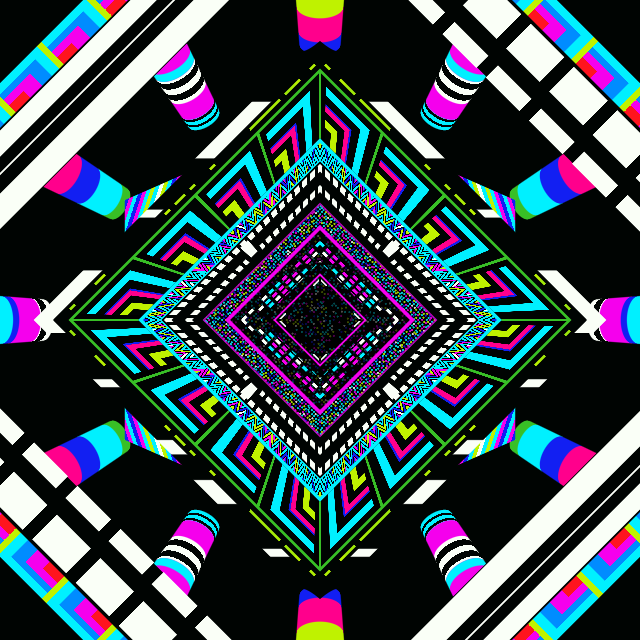
Reproduce this background procedurally as a Shadertoy shader.

```glsl
// Neon tunnel of nested diamonds with twelve banded pillars and striped corners.
const vec3 BLACK = vec3(0.0, 0.015, 0.008), WHITE = vec3(0.98, 1.0, 0.97);
const vec3 CYAN = vec3(0.0, 0.94, 1.0), MAGENTA = vec3(0.96, 0.0, 0.93);
const vec3 PINK = vec3(1.0, 0.0, 0.55), RED = vec3(1.0, 0.08, 0.12);
const vec3 LIME = vec3(0.75, 0.95, 0.0), GREEN = vec3(0.22, 0.75, 0.15);
const vec3 BLUE = vec3(0.07, 0.12, 0.95), AZURE = vec3(0.0, 0.55, 1.0);
// Diamond radii, in half canvases
const float CORE = 0.143, MESH_IN = 0.292, MESH_OUT = 0.365;
const float TRIM_IN = 0.495, TRIM_OUT = 0.568, RING_OUT = 0.786;
const float CELLS_PER_SIDE = 4.0, BLOCK_STEP = 0.27;
const float PILLAR_STEP = 0.5235988, PILLAR_SLOPE = 0.075;
float aa; // edge softness

float hash(vec2 p) { return fract(sin(dot(p, vec2(127.1, 311.7))) * 43758.5); }
float above(float x, float e) { return smoothstep(e - aa, e + aa, x); }
float band(float x, float a, float b) { return above(x, a) * (1.0 - above(x, b)); }
float dashes(float x, float gap) { return above(abs(fract(x) - 0.5), gap); }
void paint(inout vec3 col, vec3 ink, float mask) { col = mix(col, ink, mask); }
vec3 neon(float h) {
    return h < 0.4 ? CYAN : h < 0.6 ? MAGENTA : h < 0.78 ? LIME : h < 0.95 ? BLUE : WHITE;
}

// Cellular noise: distance to the nearest point, and its random id
vec2 cellular(vec2 g) {
    vec2 best = vec2(9.0, 0.0);
    for (int n = 0; n < 9; n++) {
        vec2 c = floor(g) + vec2(n % 3 - 1, n / 3 - 1);
        float dist = length(g - c - 0.25 - 0.5 * vec2(hash(c), hash(c + 37.0)));
        if (dist < best.x) best = vec2(dist, hash(c + 71.0));
    }
    return best;
}

// Radial pillars every thirty degrees, banded by rounded edges
void pillars(inout vec3 col, vec2 q) {
    float k = floor(atan(q.y, q.x) / PILLAR_STEP + 0.5);
    vec2 dir = vec2(cos(k * PILLAR_STEP), sin(k * PILLAR_STEP));
    float r = dot(q, dir), w = abs(q.x * dir.y - q.y * dir.x), halfWidth = PILLAR_SLOPE * r;
    float h = r + 0.5 * sqrt(max(0.0, halfWidth * halfWidth - w * w)) - 0.03;
    float start = 0.695;
    vec3 ink, stripes = mix(BLACK, WHITE, dashes(h / 0.042, 0.25));
    if (k < 0.5) {
        start = 0.835;
        ink = mix(stripes, MAGENTA, above(h, 0.875));
        paint(ink, BLUE, above(h, 0.945));
        paint(ink, CYAN, above(h, 0.965));
    } else if (k < 1.5) {
        ink = mix(GREEN, CYAN, above(h, 0.725));
        paint(ink, BLUE, above(h, 0.81));
        paint(ink, PINK, above(h, 0.88));
    } else if (k < 2.5) {
        ink = mix(BLACK, CYAN, dashes(h / 0.02, 0.2));
        paint(ink, MAGENTA, above(h, 0.735));
        paint(ink, stripes, band(h, 0.795, 0.88));
        paint(ink, CYAN, band(h, 0.88, 0.908));
    } else {
        start = 0.83 + 0.9 * max(0.0, 0.05 - w);
        ink = mix(BLUE, PINK, above(h, 0.87));
        paint(ink, LIME, above(h, 0.948));
    }
    paint(col, ink, band(w, -1.0, halfWidth) * above(h, start));
}

// Diagonal beams and bracket strips across the corners; t runs along them
void corners(inout vec3 col, float d, float t, float turn) {
    paint(col, BLACK, above(d, 1.28));
    float rail = band(d, 1.276, 1.352) * dashes(t / BLOCK_STEP + 0.5, 0.11);
    float blocks = band(d, 1.43, 1.585) * dashes(t / BLOCK_STEP + 0.6, 0.11);
    float beams = band(d, 1.284, 1.395) + band(d, 1.452, 1.46) + band(d, 1.51, 1.592);
    paint(col, WHITE, turn < 0.0 ? beams : rail + blocks);
    float u = fract(turn * t / 0.3), e = max(u, (d - 1.6) / 0.14);
    vec3 ink = mix(RED, MAGENTA, above(e, 0.3));
    paint(ink, AZURE, above(e, 0.55));
    paint(ink, CYAN, above(e, 0.75));
    paint(ink, LIME, above(u, 0.9));
    paint(col, ink, band(d, 1.6, 1.74));
}

void mainImage(out vec4 fragColor, in vec2 fragCoord) {
    vec2 p = (2.0 * fragCoord - iResolution.xy) / iResolution.y, q = abs(p);
    aa = 1.6 / iResolution.y;
    float d = q.x + q.y, t = q.x - q.y, s = t / max(d, 0.001);
    float turn = p.x * p.y < 0.0 ? -1.0 : 1.0; // makes s run clockwise
    vec3 col = BLACK;
    pillars(col, q);
    // White shards cut level, striped wings and a dashed fringe
    float y = q.y, shards = band(y, 0.185, 0.21) + band(y, 0.375, 0.42) + band(y, 0.5, 0.575) + band(y, 0.715, 0.74);
    if (p.y > -0.04) shards = band(y, -1.0, 0.155) + band(y, 0.32, 0.345) + band(y, 0.505, 0.682);
    paint(col, WHITE, shards * band(d, 0.835, 0.895));
    float wing = band(d, 0.885, 0.885 + 0.39 * (t + 0.02)) * band(q.x, 0.43, 0.61);
    paint(col, neon(fract(floor((t + 2.0 * d) / 0.035) * 0.37)), wing);
    float fringe = hash(vec2(floor(t * 32.0), 4.0));
    paint(col, mix(GREEN, LIME, fringe), step(0.7, fringe) * band(d, 0.808, 0.82));
    corners(col, d, t, turn);
    // Ring of nested corner brackets in perspective cells
    float u = fract((s * turn + 1.0) * 0.5 * CELLS_PER_SIDE);
    float e = max(u, (d - TRIM_OUT) / (RING_OUT - TRIM_OUT));
    vec3 ring = mix(BLACK, CYAN, band(e, 0.7, 0.83));
    paint(ring, BLUE, band(e, 0.54, 0.57));
    paint(ring, PINK, band(e, 0.46, 0.54));
    paint(ring, LIME, band(e, 0.22, 0.34));
    ring *= above(u, 0.1);
    paint(ring, GREEN, max(above(abs(u - 0.5), 0.48), above(d, RING_OUT - 0.012)));
    paint(col, ring, band(d, TRIM_OUT, RING_OUT));
    // Lattice trim with cyan borders
    float weave = (d + abs(fract(s * 10.0) - 0.5) * 0.09) / 0.022;
    vec3 trim = neon(hash(floor(vec2(weave, s * 20.0)))) * step(0.35, fract(weave));
    paint(trim, CYAN, 1.0 - band(d, 0.502, 0.553));
    paint(col, trim, band(d, TRIM_IN, TRIM_OUT));
    // White dashed rails joined at the middle of each side
    float rails = band(d, 0.464, 0.488) * dashes(s * 10.0, 0.18);
    rails += band(d, 0.4, 0.422) * dashes(s * 9.0, 0.18) * above(abs(s), 0.1);
    rails = max(rails, band(d, 0.41, 0.475) * band(s, -0.05, 0.05));
    paint(col, mix(BLACK, WHITE, rails), band(d, MESH_OUT, TRIM_IN));
    // Cellular mesh, then beads around a dim core
    vec2 grain = cellular(vec2(p.x - p.y, p.x + p.y) * 80.0), bead = vec2(t * 0.5, d) / 0.021;
    vec3 speck = neon(grain.y) * (1.0 - smoothstep(0.25, 0.5, grain.x));
    paint(col, speck * 0.85, band(d, MESH_IN, MESH_OUT));
    vec2 inside = abs(fract(bead) - 0.5);
    float lit = hash(floor(bead) + 5.0), square = 1.0 - smoothstep(0.25, 0.38, max(inside.x, inside.y));
    vec3 well = speck * 0.3 * step(0.5, fract(grain.y * 7.0));
    paint(well, lit > 0.8 ? WHITE : neon(lit * 0.7), square * step(0.35, lit) * band(d, 0.182, 0.252));
    paint(well, WHITE, band(d, 0.124, 0.131) * band(abs(s), 0.68, 0.95));
    paint(col, well, 1.0 - above(d, MESH_IN));
    // Magenta outlines
    float outline = band(d, MESH_IN - 0.011, MESH_IN + 0.005) + band(d, CORE - 0.005, CORE + 0.003);
    paint(col, MAGENTA, outline + 0.7 * band(d, MESH_OUT - 0.006, MESH_OUT + 0.002));
    fragColor = vec4(col, 1.0);
}
```
